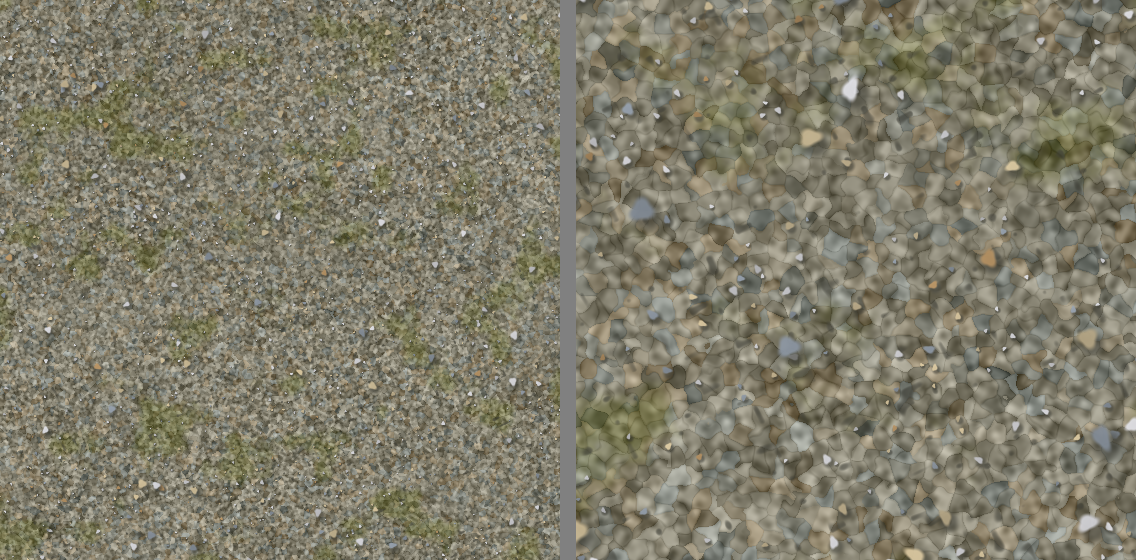
Left: the whole. Right: its middle third, enlarged.
Give the GLSL for this texture, as a three.js fragment shader.

```glsl
varying vec2 vUv;

const vec3 GROUND = vec3(0.505, 0.490, 0.425);
const vec3 BLUE_TINT = vec3(-0.035, 0.005, 0.050);
const vec3 TAN_TINT = vec3(0.040, 0.000, -0.040);
const vec3 MOSS = vec3(0.425, 0.430, 0.235);
const vec3 SHADOW = vec3(0.235, 0.235, 0.205);
const vec3 WHITE_STONE = vec3(0.83, 0.83, 0.85);
const vec3 CREAM_STONE = vec3(0.83, 0.76, 0.61);
const vec3 SLATE_STONE = vec3(0.56, 0.60, 0.65);
const vec3 OCHRE_STONE = vec3(0.70, 0.56, 0.38);

const float GRAVEL_CELLS = 105.0;
const float GRIT_CELLS = 215.0;
const float MOSS_CELLS = 19.0;
const float GRAVEL_CONTRAST = 0.19;
const float GRIT_CONTRAST = 0.30;
const float TINT_AMOUNT = 0.85;
const float MOSS_AMOUNT = 0.62;

float hash(vec2 p) {
  vec3 q = fract(vec3(p.xyx) * 0.1031);
  q += dot(q, q.yzx + 33.33);
  return fract((q.x + q.y) * q.z);
}

vec2 hash2(vec2 p) {
  return vec2(hash(p + 17.3), hash(p + 71.9));
}

mat2 rotation(float angle) {
  float c = cos(angle), s = sin(angle);
  return mat2(c, s, -s, c);
}

float noise(vec2 p) {
  vec2 i = floor(p), f = fract(p);
  f = f * f * (3.0 - 2.0 * f);
  return mix(mix(hash(i), hash(i + vec2(1.0, 0.0)), f.x),
             mix(hash(i + vec2(0.0, 1.0)), hash(i + 1.0), f.x), f.y);
}

float fbm(vec2 p) {
  float sum = 0.0, weight = 0.5;
  for (int i = 0; i < 4; i++) {
    sum += weight * noise(p);
    p = rotation(0.6) * p * 2.0 + 9.7;
    weight *= 0.5;
  }
  return sum / 0.9375;
}

// Packed stones: xy is the id of the nearest one, z the distance to its border
vec3 gravel(vec2 p) {
  vec2 cell = floor(p), id = cell;
  float nearest = 9.0, second = 9.0;
  for (int y = -1; y <= 1; y++) {
    for (int x = -1; x <= 1; x++) {
      vec2 c = cell + vec2(x, y);
      float d = length(c + hash2(c) - p);
      if (d < nearest) {
        second = nearest;
        nearest = d;
        id = c;
      } else {
        second = min(second, d);
      }
    }
  }
  return vec3(id, second - nearest);
}

vec3 stoneColour(float pick) {
  vec3 colour = mix(WHITE_STONE, CREAM_STONE, step(0.46, pick));
  colour = mix(colour, SLATE_STONE, step(0.68, pick));
  return mix(colour, OCHRE_STONE, step(0.90, pick));
}

// Loose angular pebbles, each with a soft shadow at its lower right
vec3 scatterPebbles(vec3 ground, vec2 uv, float cells, float share, float salt) {
  vec2 p = uv * cells, cell = floor(p);
  for (int y = -1; y <= 1; y++) {
    for (int x = -1; x <= 1; x++) {
      vec2 c = cell + vec2(x, y), key = c + salt;
      float clump = smoothstep(0.25, 0.75, noise(c / cells * 14.0 + salt));
      float present = step(hash(key + 5.1), share * (0.35 + 1.3 * clump));
      float size = mix(0.15, 0.36, pow(hash(key + 29.7), 1.6));
      vec2 d = rotation(hash(key + 41.3) * 6.283) * (p - c - hash2(key));
      d.y *= mix(1.0, 1.7, hash(key + 53.9));
      float wobble = 1.0 + 0.16 * sin(3.0 * atan(d.y, d.x + 0.0001) + 6.0 * hash(key));
      float body = 1.0 - smoothstep(0.65, 1.25, length(d) / (size * wobble));
      vec2 fall = p - c - hash2(key) - vec2(0.45, -0.6) * size;
      float shade = 1.0 - smoothstep(0.6, 1.6, length(fall) / size);
      vec3 colour = stoneColour(hash(key + 83.1)) * mix(0.84, 1.08, hash(key + 97.7));
      ground = mix(ground, SHADOW, 0.55 * shade * present);
      ground = mix(ground, colour, 0.92 * body * present);
    }
  }
  return ground;
}

void main() {
  // Ground tone, gravel and fine grit
  vec2 warp = vec2(noise(vUv * 160.0), noise(vUv * 160.0 + 37.0)) - 0.5;
  vec3 stone = gravel(vUv * GRAVEL_CELLS + 0.7 * warp);
  float rough = mix(0.7, 1.25, fbm(vUv * 9.0 + 4.0));
  float grit = noise(rotation(0.5) * vUv * GRIT_CELLS + 150.0) - 0.5;
  float tone = GRAVEL_CONTRAST * (hash(stone.xy + 3.7) - 0.5) + GRIT_CONTRAST * grit;
  tone -= 0.07 * (1.0 - smoothstep(0.0, 0.22, stone.z)) - 0.02;
  vec3 colour = GROUND + tone * rough + 0.07 * (fbm(vUv * 5.0) - 0.5);

  // Blue and tan stones
  float tint = hash(stone.xy + 61.3);
  colour += TINT_AMOUNT * (BLUE_TINT * smoothstep(0.7, 1.0, tint) + TAN_TINT * smoothstep(0.3, 0.0, tint));

  // Moss patches
  float moss = 0.7 * noise(vUv * MOSS_CELLS + 11.0) + 0.3 * fbm(vUv * 60.0);
  moss = smoothstep(0.57, 0.82, moss) * MOSS_AMOUNT;
  colour = mix(colour, MOSS + 0.7 * tone, moss);

  // Dark gaps, small chips and larger pebbles
  float gap = noise(rotation(1.1) * vUv * 130.0 + 90.0);
  colour = mix(colour, SHADOW, 0.6 * smoothstep(0.84, 0.98, gap));
  colour = scatterPebbles(colour, vUv, 120.0, 0.075, 13.0);
  colour = scatterPebbles(colour, vUv, 46.0, 0.075, 211.0);
  gl_FragColor = vec4(clamp(colour, 0.0, 1.0), 1.0);
}
```
